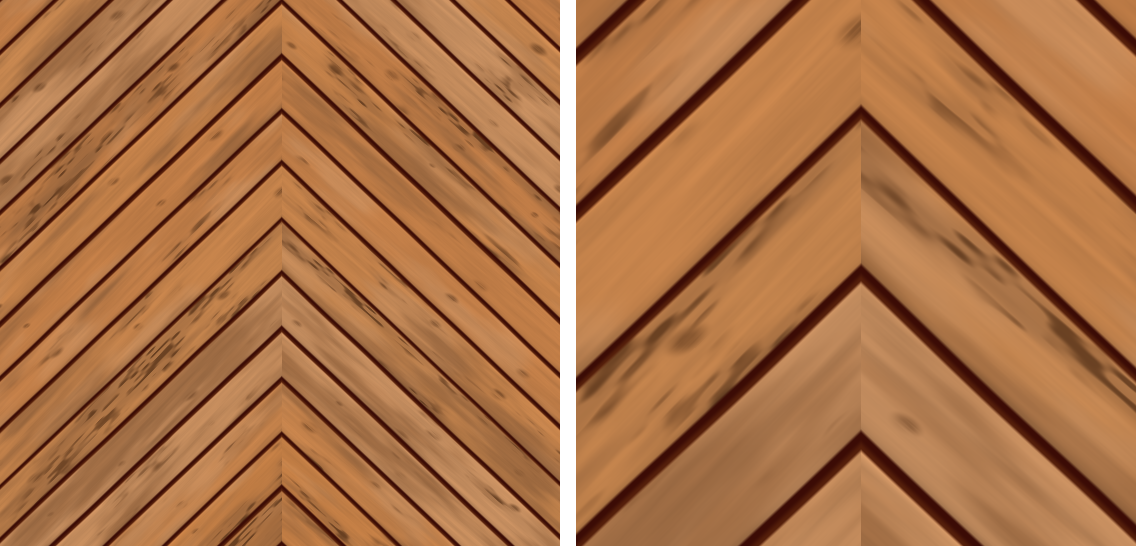
Left, the full canvas; right, a detail of the centre.
This texture is drawn by a Shadertoy shader. Its source:

```glsl
// Chevron planking: mitred timber boards meeting on a vertical centre seam.
// The canvas is folded about the seam, sheared into board rows, then each
// board gets its own tone, stretched grain, weathered streaks and knots.

#define PITCH 0.0990      // vertical board spacing, in canvas heights
#define SLOPE 0.95        // fall of the boards away from the seam
#define SEAM_X 0.503      // seam position across the canvas
#define FIRST_GAP 0.004   // depth of the first gap at the seam
#define GAP_HALF 0.053    // half gap width, in boards
#define GAP_JITTER 0.09   // uneven laying of boards, in boards
#define GRAIN 0.16        // contrast of the fine grain
#define WEAR 0.75         // strength of dark weathered streaks
#define KNOT_CELL 0.17    // spacing of knots along a board

const vec3 HONEY  = vec3(0.77, 0.505, 0.275);
const vec3 PALE   = vec3(0.765, 0.55, 0.37);
const vec3 RUSSET = vec3(0.73, 0.455, 0.25);
const vec3 STAIN  = vec3(0.57, 0.38, 0.23);
const vec3 FLECK  = vec3(0.33, 0.19, 0.09);
const vec3 LIP    = vec3(0.33, 0.12, 0.04);
const vec3 GAP    = vec3(0.23, 0.045, 0.02);

float hash(vec2 p) {
    return fract(sin(dot(p, vec2(127.1, 311.7))) * 43758.5453);
}

float noise(vec2 p) {
    vec2 i = floor(p), f = fract(p);
    f = f * f * (3.0 - 2.0 * f);
    return mix(mix(hash(i), hash(i + vec2(1, 0)), f.x),
               mix(hash(i + vec2(0, 1)), hash(i + vec2(1, 1)), f.x), f.y);
}

float fbm(vec2 p) {
    float sum = 0.0, amp = 0.5;
    for (int i = 0; i < 4; i++) {
        sum += amp * noise(p);
        p = p * 2.03 + 17.3;
        amp *= 0.5;
    }
    return sum / 0.9375;
}

// Bump of period n, peaking at 1 where k equals peak
float everyNth(float k, float n, float peak, float sharpness) {
    return pow(0.5 + 0.5 * cos(6.28318 * (k - peak) / n), sharpness);
}

// Soft elongated knot, at most one in each cell along the board
float knots(float along, float height, vec2 seed) {
    float cell = floor(along / KNOT_CELL);
    vec2 id = vec2(cell, seed.x) + seed.y;
    vec2 centre = vec2(0.3 + 0.4 * hash(id), 0.25 + 0.5 * hash(id + 5.7));
    vec2 d = vec2(along / KNOT_CELL - cell, height) - centre;
    d.x += 0.25 * d.y;
    float size = mix(0.05, 0.13, hash(id + 9.1));
    float present = step(0.5, hash(id + 2.3));
    return present * (1.0 - smoothstep(0.2, 1.0, length(d * vec2(1.0, 0.75)) / size));
}

vec3 timber(float board, float side, float along, float across, float height) {
    vec2 seed = vec2(board * 3.7 + 41.0, side * 7.3 + 19.0);
    vec2 q = vec2(along, across + 0.04 * along * side);

    // Board tone
    float pale = everyNth(board, 8.0, 5.3, 5.0);
    vec3 wood = mix(HONEY, RUSSET, 0.7 * hash(vec2(board, 4.0)));
    wood = mix(wood, PALE, clamp(pale + 0.25 * hash(vec2(board, 8.0)), 0.0, 1.0));

    // Broad clouds of tint and grey stain
    float cloud = fbm(q * vec2(5.0, 17.0) + seed);
    wood = mix(wood, PALE, 0.65 * smoothstep(0.48, 0.72, cloud));
    float stain = fbm(q * vec2(4.0, 26.0) + seed.yx + 31.0);
    wood = mix(wood, STAIN, 0.75 * smoothstep(0.48, 0.8, stain + 0.08 * pale));

    // Fine grain
    float grain = fbm(q * vec2(9.0, 150.0) + seed);
    wood *= 1.0 + GRAIN * (grain - 0.5);

    // Weathered streaks, heavy on every fifth board
    float worn = everyNth(board, 5.0, 4.0, 4.0);
    float patches = fbm(q * vec2(5.0, 30.0) + seed + 63.0);
    float streaks = noise(q * vec2(38.0, 230.0) + seed * 2.0);
    float mask = smoothstep(0.66 - 0.24 * worn, 0.84 - 0.16 * worn, patches);
    wood = mix(wood, STAIN, 0.5 * mask);
    wood = mix(wood, FLECK, WEAR * mask * smoothstep(0.5, 0.9, streaks));

    // Knots broken up by the grain
    float knot = knots(along, height, seed);
    return mix(wood, FLECK, 0.6 * knot * smoothstep(0.2, 0.75, grain));
}

void mainImage(out vec4 fragColor, in vec2 fragCoord) {
    vec2 p = fragCoord / iResolution.y;
    float x = p.x - SEAM_X * iResolution.x / iResolution.y;
    float fold = abs(x), down = 1.0 - p.y;
    float drop = down - SLOPE * fold;
    float norm = sqrt(1.0 + SLOPE * SLOPE);
    float along = (fold + SLOPE * down) / norm;

    // Signed offset from the nearest gap, positive below it
    float row = (drop - FIRST_GAP) / PITCH;
    float gapId = round(row);
    float offset = row - gapId - GAP_JITTER * (hash(vec2(gapId, 1.0)) - 0.5);
    offset += 0.02 * (noise(vec2(along * 9.0, gapId)) - 0.5);
    float board = gapId - step(offset, 0.0);
    float height = offset < 0.0 ? 1.0 + offset : offset;

    vec3 color = timber(board, sign(x), along, drop / norm, height);

    // Rounded board edges: lit upper arris, shaded lower one
    float halfGap = GAP_HALF * mix(0.8, 1.2, hash(vec2(gapId, 6.0)));
    float rim = abs(offset) - halfGap;
    color *= 1.0 + (offset > 0.0 ? 0.09 : -0.16) * exp(-max(rim, 0.0) * 24.0);

    // Dark gap with a redder lower lip
    float soft = 0.012 + 0.8 / (iResolution.y * PITCH);
    vec3 gapColor = mix(GAP, LIP, smoothstep(-0.3, 0.7, offset / halfGap));
    color = mix(gapColor, color, smoothstep(-soft, soft, rim));
    fragColor = vec4(color, 1.0);
}
```
